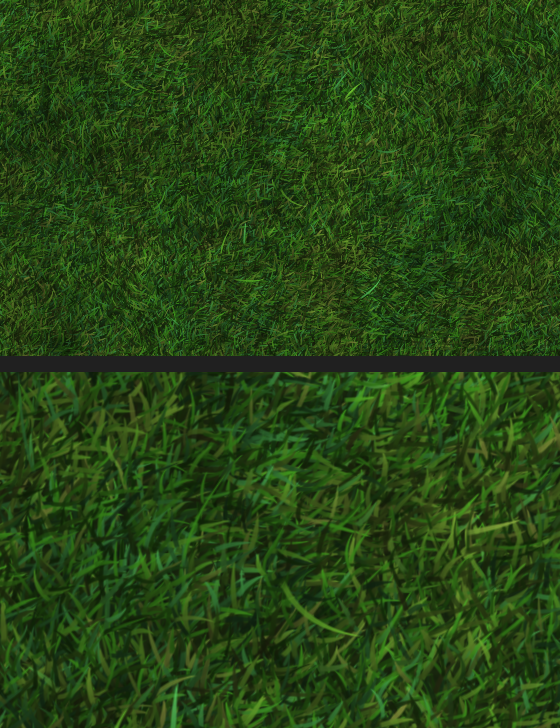
Top, the full canvas; bottom, a detail of the centre.
Write a WebGL 1 fragment shader that draws this texture.

```glsl
precision highp float;
// Dense dark green lawn: layered tangled blades with olive, cool and dry patches.

uniform vec2 u_resolution;

const int LAYERS = 18;
const float CELL_MIN = 0.021;        // blade cell sizes, in canvas heights
const float CELL_MAX = 0.034;
const float HALF_WIDTH = 0.0021;
const float EDGE_SOFTNESS = 0.0014;
const float OPACITY = 0.82;
const float MAIN_LEAN = 1.05;        // radians from the horizontal
const float LEAN_DRIFT = 1.7;
const float LEAN_SPREAD = 2.3;
const float TONE_LOW = 0.125;
const float TONE_RANGE = 0.43;
const float STRAY_CELL = 0.055;
const float STRAY_SHARE = 0.10;

const vec3 THATCH = vec3(0.09, 0.14, 0.05);
const vec3 LUSH = vec3(0.41, 1.0, 0.18);   // hues are scaled by the blade tone
const vec3 OLIVE = vec3(0.70, 0.97, 0.29);
const vec3 COOL = vec3(0.43, 1.0, 0.46);
const vec3 STRAW = vec3(0.98, 0.90, 0.45);

vec4 hash4(vec2 p) {
  vec4 q = fract(p.xyxy * vec4(0.1031, 0.1030, 0.0973, 0.1099));
  q += dot(q, q.wzxy + 33.33);
  return fract((q.xxyz + q.yzzw) * q.zywx);
}

float cornerSlope(vec2 corner, vec2 offset) {
  float angle = 6.2832 * hash4(corner + 71.0).x;
  return dot(vec2(cos(angle), sin(angle)), offset);
}

// Gradient noise, roughly -0.7 to 0.7
float gradientNoise(vec2 p) {
  vec2 i = floor(p), f = p - i;
  vec2 u = f * f * f * (f * (f * 6.0 - 15.0) + 10.0);
  vec2 e = vec2(1.0, 0.0);
  return mix(
    mix(cornerSlope(i, f), cornerSlope(i + e, f - e), u.x),
    mix(cornerSlope(i + e.yx, f - e.yx), cornerSlope(i + 1.0, f - 1.0), u.x), u.y);
}

// Hue of one blade; the patch values shift the odds of each kind
vec3 bladeHue(float pick, float vary, float warmPatch, float dryPatch) {
  vec3 hue = mix(LUSH, OLIVE, smoothstep(0.35, 0.95, vary + 0.6 * warmPatch));
  hue = mix(hue, COOL, smoothstep(0.72, 0.92, pick - 0.35 * warmPatch));
  float dry = 1.0 - smoothstep(0.0, 0.08, pick - 0.03 - 0.28 * dryPatch);
  return mix(hue, STRAW, 0.6 * dry);
}

// Paints one rotated grid of curved, tapered blades over the colour
vec3 paintBlades(vec3 color, vec2 p, float seed, float cell, float share,
                 float lean, float light, vec2 patches) {
  float turn = seed * 2.4;
  float c = cos(turn), s = sin(turn);
  vec2 q = mat2(c, s, -s, c) * p / cell + seed * vec2(17.3, 29.7) + 150.0;
  vec2 home = floor(q);
  float soft = max(EDGE_SOFTNESS, 0.45 / u_resolution.y);
  for (int j = -1; j <= 1; j++) {
    for (int i = -1; i <= 1; i++) {
      vec2 id = home + vec2(float(i), float(j));
      vec4 shape = hash4(id + seed * 7.13);
      vec4 look = hash4(id + seed * 3.71 + 400.0);

      float angle = lean + turn + (shape.z - 0.5) * LEAN_SPREAD;
      vec2 dir = vec2(cos(angle), sin(angle));
      vec2 d = q - id - shape.xy;
      float along = dot(d, dir) / mix(0.5, 0.92, shape.w);
      float across = dot(d, vec2(-dir.y, dir.x));
      across -= (look.w - 0.5) * 0.35 * (along * along - 0.4);

      float taper = 1.0 - 0.7 * smoothstep(-0.2, 1.0, along);
      float width = HALF_WIDTH * mix(0.65, 1.25, look.z) * taper;
      float mask = 1.0 - smoothstep(width - soft, width + soft, abs(across) * cell);
      mask *= 1.0 - smoothstep(0.75, 1.0, abs(along));
      mask *= step(fract(look.w * 13.7), share);

      float tone = TONE_LOW + TONE_RANGE * pow(look.x, 1.4);
      tone *= light * (0.98 + 0.18 * along);
      vec3 hue = bladeHue(look.y, look.z, patches.x, patches.y);
      color = mix(color, hue * tone, mask * OPACITY);
    }
  }
  return color;
}

void main() {
  vec2 p = gl_FragCoord.xy / u_resolution.y;

  // Broad drifts of direction, hue, dryness and light
  float lean = MAIN_LEAN + LEAN_DRIFT * gradientNoise(p * 3.1 + 5.0);
  float warmPatch = gradientNoise(p * 3.7 + 23.0) + 0.5 * gradientNoise(p * 9.0);
  float dryPatch = max(0.0, gradientNoise(p * 5.0 + 41.0));
  float light = 1.0 + 0.24 * gradientNoise(p * 2.6 + 61.0)
                    + 0.30 * gradientNoise(p * 13.0 + 83.0);

  // Shaded thatch, then blades from the bottom up
  vec3 color = THATCH * (1.0 + 0.5 * gradientNoise(p * 90.0));
  for (int k = 0; k < LAYERS; k++) {
    float seed = float(k) + 1.0;
    float cell = mix(CELL_MIN, CELL_MAX, fract(seed * 0.618));
    color = paintBlades(color, p, seed, cell, 1.0, lean, light,
                        vec2(warmPatch, dryPatch));
  }

  // A few long pale strays on top
  color = paintBlades(color, p, 31.0, STRAY_CELL, STRAY_SHARE, lean - 0.5,
                      light * 1.35, vec2(-0.3, dryPatch));
  gl_FragColor = vec4(color, 1.0);
}
```
